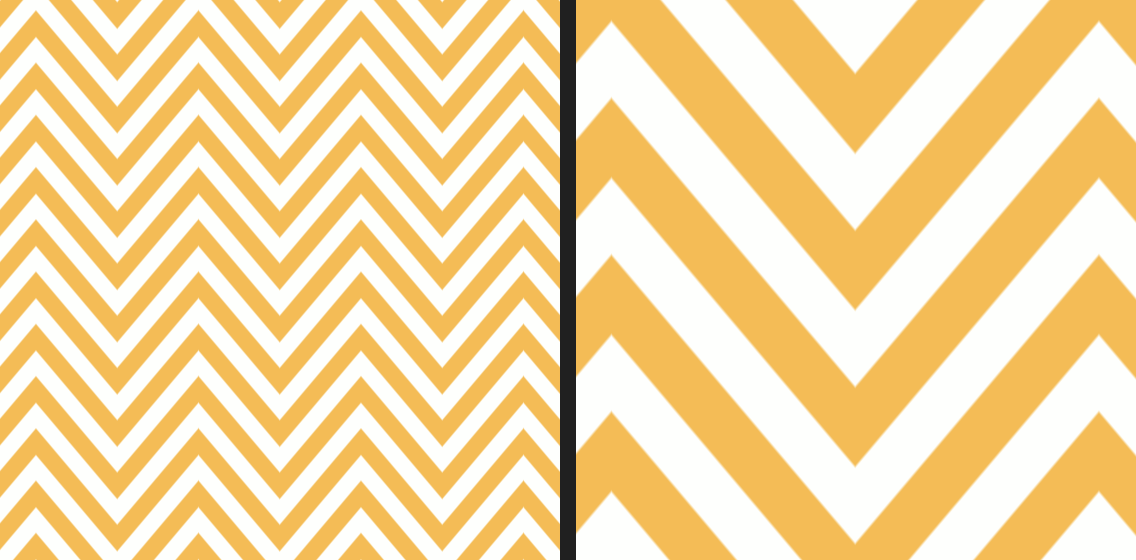
Left: the whole. Right: its middle third, enlarged.
Give the GLSL for this pattern, as a WebGL 1 fragment shader.

```glsl
precision mediump float;
// Flat golden chevron stripes on a near-white ground.

uniform vec2 u_resolution;

const vec3 GROUND = vec3(0.995, 1.0, 0.992);
const vec3 GOLD = vec3(0.957, 0.739, 0.338);
const float ZIGZAG_WIDTH = 0.2902;   // distance between peaks
const float ZIGZAG_HEIGHT = 0.1719;  // drop from peak to valley
const float STRIPE_PITCH = 0.0933;   // vertical distance between stripes
const float STRIPE_HEIGHT = 0.0475;  // vertical thickness of a stripe
const vec2 PEAK = vec2(0.0642, 0.9814); // upper tip of one stripe
const float SOFTNESS = 0.0006;       // edge blur beyond one pixel

// Drop of the zigzag below its peak level at x.
float zigzagDrop(float x) {
  float phase = fract((x - PEAK.x) / ZIGZAG_WIDTH + 0.5) - 0.5;
  return 2.0 * ZIGZAG_HEIGHT * abs(phase);
}

// Signed distance to the nearest stripe, negative inside.
float stripeDistance(vec2 p) {
  float depth = PEAK.y - zigzagDrop(p.x) - p.y;
  float row = (depth - 0.5 * STRIPE_HEIGHT) / STRIPE_PITCH;
  float offset = abs(fract(row + 0.5) - 0.5) * STRIPE_PITCH;
  float slope = 2.0 * ZIGZAG_HEIGHT / ZIGZAG_WIDTH;
  return (offset - 0.5 * STRIPE_HEIGHT) / sqrt(1.0 + slope * slope);
}

void main() {
  float side = min(u_resolution.x, u_resolution.y);
  vec2 p = gl_FragCoord.xy / side;
  float edge = 0.7 / side + SOFTNESS;
  float ink = 1.0 - smoothstep(-edge, edge, stripeDistance(p));
  gl_FragColor = vec4(mix(GROUND, GOLD, ink), 1.0);
}
```
